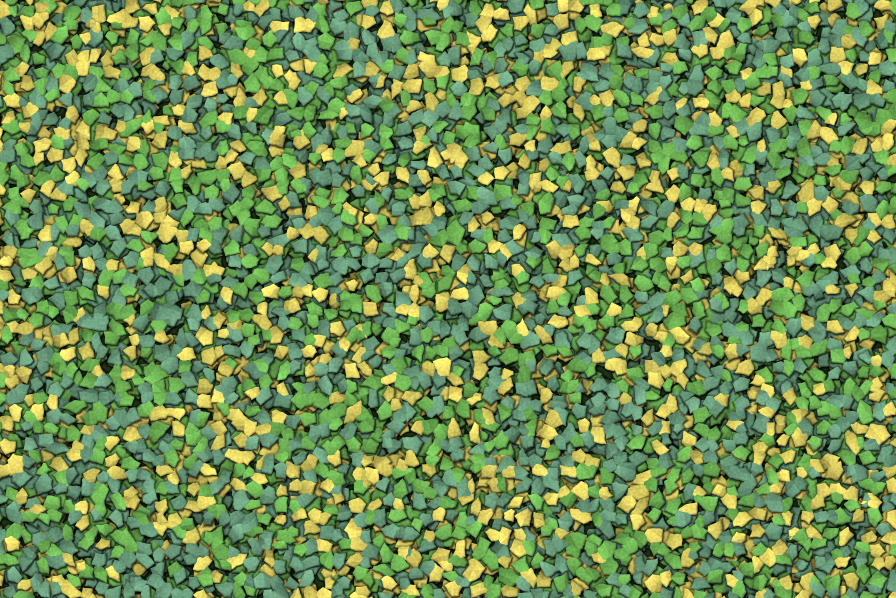
Give the GLSL for this texture, as a WebGL 2 fragment shader.

```glsl
#version 300 es
precision highp float;
// Loose rubber granules in yellow, teal and green, packed over dark gaps.
// Three layers of jittered cells each hold an irregular polygon per cell;
// every layer shades its grains and casts a soft shadow on those below.

#define GRAINS 40.0        // cells per canvas height
#define LAYERS 3
#define SIDES 5
#define YELLOW_SHARE 0.29
#define TEAL_SHARE 0.36
#define CLUMPING 0.30      // how far yellow grains gather in groups
#define ROUGHNESS 0.10     // bending of the outlines
#define SHADOW 0.55
#define YELLOW vec3(0.90, 0.84, 0.40)
#define TEAL vec3(0.43, 0.63, 0.50)
#define GREEN vec3(0.45, 0.72, 0.34)
#define GAP vec3(0.12, 0.20, 0.08)

uniform vec2 u_resolution;
out vec4 fragColor;

const float TAU = 6.2831853;
const vec2 LIGHT = vec2(-0.5, 0.866);

vec4 hash4(vec2 p) {
  vec4 q = fract(p.xyxy * vec4(0.1031, 0.1030, 0.0973, 0.1099));
  q += dot(q, q.wzxy + 33.33);
  return fract((q.xxyz + q.yzzw) * q.zywx);
}

float cornerSlope(vec2 corner, vec2 offset) {
  float a = TAU * hash4(corner).x;
  return dot(vec2(cos(a), sin(a)), offset);
}

float gradientNoise(vec2 p) {
  vec2 i = floor(p), f = p - i;
  vec2 u = f * f * f * (f * (f * 6.0 - 15.0) + 10.0);
  vec2 e = vec2(0.0, 1.0);
  float low = mix(cornerSlope(i, f), cornerSlope(i + e.yx, f - e.yx), u.x);
  float high = mix(cornerSlope(i + e, f - e), cornerSlope(i + e.yy, f - e.yy), u.x);
  return mix(low, high, u.y);
}

// Polygon of random half planes: inner distance and outward edge normal.
vec3 grainShape(vec2 q, vec2 seed) {
  vec4 h = hash4(seed + 11.7);
  float a = h.x * TAU;
  mat2 turn = mat2(cos(a), sin(a), -sin(a), cos(a));
  q = turn * q;
  q.x *= mix(0.72, 1.0, h.y);
  float reach = length(q);
  vec3 shape = vec3(0.78 - reach, q / max(reach, 0.001));
  for (int i = 0; i < SIDES; i++) {
    vec4 k = hash4(seed + 5.3 + 7.31 * float(i));
    float t = (float(i) + 0.6 * k.x) * TAU / float(SIDES);
    vec2 normal = vec2(cos(t), sin(t));
    float inside = mix(0.29, 0.57, k.y) * mix(0.88, 1.1, h.z) - dot(q, normal);
    if (inside < shape.x) shape = vec3(inside, normal);
  }
  return vec3(shape.x, shape.yz * turn);
}

vec3 grainColor(vec2 cell, float pick) {
  pick += CLUMPING * gradientNoise(cell * 0.27 + 0.4);
  if (pick < YELLOW_SHARE) return YELLOW;
  return pick < YELLOW_SHARE + TEAL_SHARE ? TEAL : GREEN;
}

// Draws one layer of grains over the colour beneath it.
vec3 addLayer(vec3 below, vec2 p, float level, float speckle, float blur) {
  p += level * vec2(0.37, 0.61);
  vec2 home = floor(p), topCell = home, topOffset = vec2(0.0);
  vec3 top = vec3(-1.0, 0.0, 0.0);
  for (int y = -1; y <= 1; y++)
  for (int x = -1; x <= 1; x++) {
    vec2 cell = home + vec2(x, y);
    vec2 seed = cell + 37.0 * level;
    vec2 q = p - cell - 0.1 - 0.8 * hash4(seed).xy;
    if (dot(q, q) > 1.4) continue;
    vec3 shape = grainShape(q, seed);
    if (shape.x > top.x) { top = shape; topCell = cell; topOffset = q; }
  }
  vec4 h = hash4(topCell + 37.0 * level);
  vec4 k = hash4(topCell + 37.0 * level + 91.3);

  // Tilted top face, a crease, and bevelled edges lit from the upper left.
  float facing = dot(top.yz, LIGHT);
  float shade = 1.0 + 0.20 * (h.w - 0.5) + 0.45 * dot(k.xy - 0.5, topOffset);
  float a = k.z * TAU;
  float crease = dot(topOffset, vec2(cos(a), sin(a))) - 0.12;
  shade -= 0.16 * k.w * smoothstep(-0.03, 0.03, crease);
  float bevel = 1.0 - smoothstep(0.0, 0.13, top.x);
  shade += bevel * (0.20 * facing - 0.17) + speckle;
  shade *= mix(0.78, 1.0, level / float(LAYERS - 1));

  float shadow = smoothstep(-0.20, 0.0, top.x) * SHADOW * (1.0 - 0.45 * facing);
  vec3 grain = grainColor(topCell, h.z) * shade;
  return mix(below * (1.0 - shadow), grain, smoothstep(-blur, blur, top.x));
}

void main() {
  float pixel = GRAINS / u_resolution.y;
  vec3 total = vec3(0.0);
  // Four rotated samples per pixel smooth the seams between grains.
  for (int s = 0; s < 4; s++) {
    float a = TAU * (float(s) + 0.3) / 4.0;
    vec2 p = gl_FragCoord.xy * pixel + 0.36 * pixel * vec2(cos(a), sin(a));
    vec2 bend = vec2(gradientNoise(p * 2.3), gradientNoise(p * 2.3 + 57.0));
    float speckle = 0.14 * gradientNoise(p * 6.0);
    vec3 color = GAP;
    for (int i = 0; i < LAYERS; i++)
      color = addLayer(color, p + ROUGHNESS * bend, float(i), speckle, 0.3 * pixel);
    total += clamp(color, 0.0, 1.0);
  }
  fragColor = vec4(total / 4.0, 1.0);
}
```
